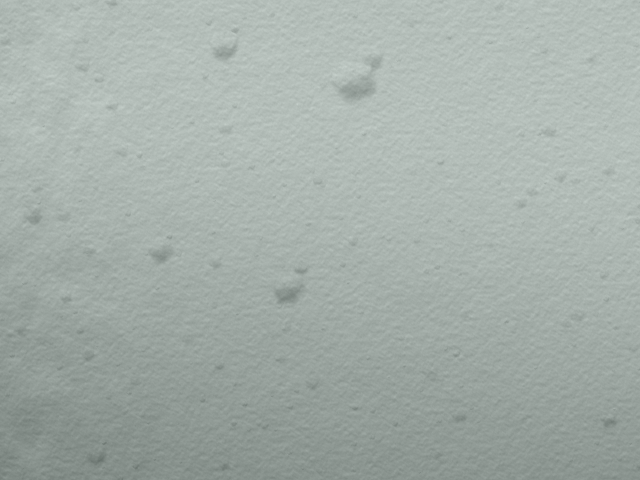
This texture is drawn by a Shadertoy shader. Its source:

```glsl
// Pale grey-green powder in soft light from above: a fine grainy relief,
// scattered crumbs and a few larger lumps with shaded undersides.
// Relief is lit by height differences; lumps are painted as rough domes.

const vec3 SHADE_COLOUR = vec3(0.56, 0.60, 0.58);
const vec3 LIGHT_COLOUR = vec3(0.70, 0.74, 0.72);
const vec2 LIGHT_DIR = vec2(-0.24, 0.97);
const int LUMP_COUNT = 7;

float hash(vec2 p) {
    vec3 q = fract(p.xyx * 0.1031);
    q += dot(q, q.yzx + 33.33);
    return fract((q.x + q.y) * q.z);
}

float noise(vec2 p) {
    vec2 i = floor(p), f = fract(p);
    f = f * f * (3.0 - 2.0 * f);
    return mix(mix(hash(i), hash(i + vec2(1, 0)), f.x),
               mix(hash(i + vec2(0, 1)), hash(i + vec2(1, 1)), f.x), f.y);
}

float fbm(vec2 p) {
    float sum = 0.0, weight = 0.55;
    for (int i = 0; i < 3; i++) {
        sum += weight * noise(p);
        p = mat2(1.6, 1.2, -1.2, 1.6) * p + 17.3;
        weight *= 0.6;
    }
    return sum;
}

// Brightness of a relief: the slope that faces the light is positive
float litRelief(vec2 p, vec2 frequency, float reach) {
    vec2 offset = LIGHT_DIR * reach;
    return fbm((p - offset) * frequency) - fbm((p + offset) * frequency);
}

// Broad illumination: bright upper right, dim lower left
float illumination(vec2 uv) {
    float height = uv.y + 0.18 * (uv.x - 0.5);
    float falloff = smoothstep(0.45, 0.85, length(uv - vec2(0.6)));
    return -0.17 + 1.22 * smoothstep(-0.15, 0.82, height) - 0.22 * falloff;
}

// Paints one rough dome and its contact shadow over the tone
float paintLump(float tone, float base, vec2 offset, float radius, float contrast) {
    vec2 q = offset / radius;
    if (dot(q, q) > 6.0) return tone;
    vec2 seed = q * 1.7 + radius * 900.0;
    q += 0.42 * (vec2(noise(seed), noise(seed + 41.0)) - 0.5);
    float facing = dot(q, LIGHT_DIR);
    float cover = 1.0 - smoothstep(0.85, 1.05, length(q));
    float shadow = 1.0 - smoothstep(0.6, 1.25, length(q + LIGHT_DIR * 0.35));
    float body = mix(-1.0, 0.1, smoothstep(-1.15, 0.4, facing));
    body += 0.25 * (noise(q * 4.0 + radius * 500.0) - 0.5);
    tone -= contrast * 0.8 * shadow;
    return mix(tone, base + contrast * body, cover);
}

// Small crumbs, at most one in each cell of a jittered grid
float paintCrumbs(float tone, float base, vec2 p, float cells, float share,
                  float radius, float contrast) {
    vec2 home = floor(p * cells);
    for (int y = -1; y <= 1; y++)
    for (int x = -1; x <= 1; x++) {
        vec2 cell = home + vec2(x, y);
        if (hash(cell + cells) > share) continue;
        vec2 centre = cell + vec2(hash(cell + 7.7), hash(cell + 91.3));
        float size = radius * mix(0.5, 1.2, hash(cell + 53.1));
        float strength = contrast * mix(0.4, 1.0, hash(cell + 29.9));
        tone = paintLump(tone, base, p - centre / cells, size, strength);
    }
    return tone;
}

// Large lumps strewn by a stepped sequence, each with a smaller companion
float paintLargeLumps(float tone, float base, vec2 p, float aspect) {
    for (int i = 0; i < LUMP_COUNT; i++) {
        float k = float(i);
        vec2 centre = vec2(aspect * fract(0.55 + 0.9 * k), 0.93 * fract(0.9 + 0.54 * k));
        float radius = 0.04 / (1.0 + 0.25 * k);
        float contrast = 1.1 / (1.0 + 0.06 * k);
        vec2 side = radius * vec2(0.85, 1.15);
        tone = paintLump(tone, base, p - centre - side, radius * 0.7 / (1.0 + 0.5 * k), contrast * 0.8);
        tone = paintLump(tone, base, p - centre, radius, contrast);
    }
    return tone;
}

void mainImage(out vec4 fragColor, in vec2 fragCoord) {
    vec2 uv = fragCoord / iResolution.xy;
    float aspect = iResolution.x / iResolution.y;
    vec2 p = fragCoord / iResolution.y;

    // Smooth ground, with uneven drifts towards the left edge
    float base = illumination(uv);
    float drift = mix(0.5, 0.12, smoothstep(0.0, 0.4, uv.x));
    base += drift * litRelief(p, vec2(16.0, 12.0), 0.02);

    // Crumbs and lumps
    float tone = paintCrumbs(base, base, p, 30.0, 0.15, 0.006, 0.6);
    tone = paintCrumbs(tone, base, p, 11.0, 0.4, 0.0125, 0.75);
    tone = paintLargeLumps(tone, base, p, aspect);

    // Fine powder grain over everything
    tone += 0.64 * litRelief(p, vec2(100.0, 118.0), 0.0025);

    fragColor = vec4(mix(SHADE_COLOUR, LIGHT_COLOUR, tone), 1.0);
}
```
